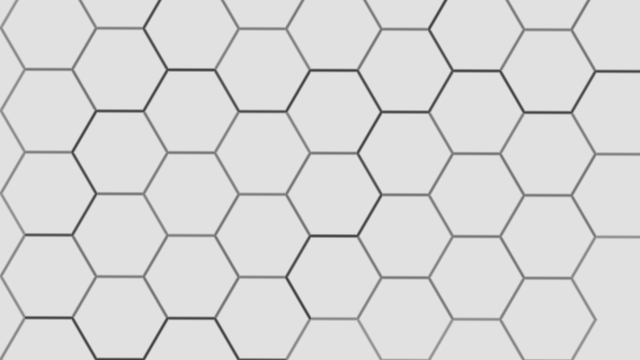
Give the GLSL for this pattern, as a Shadertoy shader.

```glsl
// Flat-topped hexagon outlines in soft grey on a pale ground.
// The nearest cell is found on two interleaved grids; each edge is a bisector
// to a neighbour, inked darker where two patches of cells meet.

#define PITCH vec2(0.1981, 0.2300)   // column and row spacing, canvas heights
#define ORIGIN vec2(0.1350, 0.0773)  // first cell centre, from the top left
#define TILT 0.0035                  // slight droop of the rows to the right
#define LINE_REACH 0.0076            // half width of the soft line
#define GROUND 0.882
#define INK_FADED 0.34
#define INK_PLAIN 0.41
#define INK_SEAM 0.61
#define INK_JITTER 0.06
#define PATCH_COLUMNS 4.0

float hash(vec2 p) {
    return fract(sin(dot(p, vec2(41.3, 289.1))) * 4375.85);
}

// Cell index as (column, depth); odd columns sit half a row lower or higher.
vec2 nearestCell(vec2 g) {
    vec2 evenCell = vec2(2.0 * floor(g.x * 0.5 + 0.5), floor(g.y + 0.5));
    vec2 oddCell = vec2(2.0 * floor(g.x * 0.5) + 1.0, floor(g.y) + 0.5);
    vec2 toEven = (g - evenCell) * PITCH;
    vec2 toOdd = (g - oddCell) * PITCH;
    return dot(toEven, toEven) < dot(toOdd, toOdd) ? evenCell : oddCell;
}

// Patches are four columns wide and staggered from band to band.
float patchId(vec2 cell) {
    float band = step(0.75, cell.y) + step(3.75, cell.y);
    float shift = band < 0.5 ? 2.0 : (band < 1.5 ? step(cell.y, 2.5) : 0.0);
    float id = min(floor((cell.x - shift + 0.01) / PATCH_COLUMNS), 1.0);
    return id < 0.0 ? -1.0 : id + 10.0 * band;
}

// Ink strength of the edge shared by two cells.
float edgeInk(vec2 a, vec2 b) {
    vec2 mid = 0.5 * (a + b);
    bool missing = min(a.x, b.x) > 7.5 && mid.y > 3.3;
    bool faded = mid.x < -0.4 || (mid.x > 3.4 && mid.y > 3.3)
              || (mid.x > 7.4 && mid.y > 2.4);
    if (missing) return 0.0;
    float ink = faded ? INK_FADED
              : (patchId(a) != patchId(b) ? INK_SEAM : INK_PLAIN);
    return ink + INK_JITTER * (hash(mid) - 0.5);
}

void mainImage(out vec4 fragColor, in vec2 fragCoord) {
    vec2 p = fragCoord / iResolution.y;
    vec2 g = (vec2(p.x, 1.0 - p.y - TILT * p.x) - ORIGIN) / PITCH;
    vec2 cell = nearestCell(g);
    vec2 local = (g - cell) * PITCH;
    float reach = max(LINE_REACH, 1.5 / iResolution.y);

    // Strongest ink among the six edges
    float ink = 0.0;
    for (int i = 0; i < 6; i++) {
        float angle = float(i) * 1.0472;
        vec2 offset = vec2(sin(angle) / 0.866, cos(angle));
        offset = floor(offset * 2.0 + 0.5) * 0.5;
        vec2 span = offset * PITCH;
        float dist = 0.5 * length(span) - dot(local, normalize(span));
        float coverage = 1.0 - smoothstep(0.0, reach, dist);
        ink = max(ink, coverage * edgeInk(cell, cell + offset));
    }
    fragColor = vec4(vec3(GROUND - ink), 1.0);
}
```
